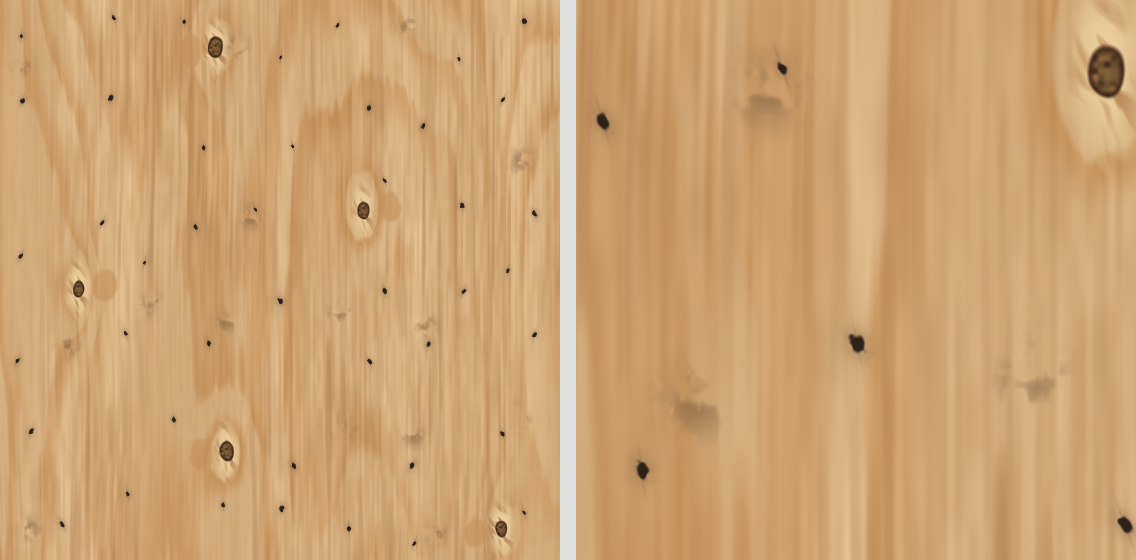
Left: the whole. Right: its middle third, enlarged.
Reproduce this texture procedurally as a Shadertoy shader.

```glsl
// Pale pine plywood: flowing vertical grain, small knots, nail holes and faint smudges.
#define PLAIN_WOOD vec3(0.822, 0.662, 0.475)
#define PALE_WOOD vec3(0.868, 0.715, 0.530)
#define LATE_WOOD vec3(0.765, 0.560, 0.345)
#define STREAK_WOOD vec3(0.690, 0.490, 0.310)
#define SMUDGE_BROWN vec3(0.500, 0.370, 0.250)
#define HOLE_DARK vec3(0.130, 0.095, 0.075)
#define RING_COUNT 6.0
#define GRAIN_CONTRAST 0.085
#define KNOTS 5
#define HOLE_CELLS 7.0
#define SMUDGE_CELLS 6.0

float hash(vec2 p) {
    vec3 q = fract(p.xyx * 0.1031);
    q += dot(q, q.yzx + 33.33);
    return fract((q.x + q.y) * q.z);
}

vec2 hash2(vec2 p) {
    return vec2(hash(p), hash(p + 71.7));
}

float noise(vec2 p) {
    vec2 i = floor(p), f = fract(p);
    f = f * f * f * (f * (f * 6.0 - 15.0) + 10.0);
    return mix(mix(hash(i), hash(i + vec2(1, 0)), f.x),
               mix(hash(i + vec2(0, 1)), hash(i + vec2(1, 1)), f.x), f.y);
}

float fbm(vec2 p) {
    return 0.55 * noise(p) + 0.3 * noise(p * 2.1 + 17.0) + 0.15 * noise(p * 4.3 + 41.0);
}

// Evenly spread knot centres from an additive sequence
vec2 knotCentre(int i) {
    return fract(vec2(0.385, 0.915) + float(i) * vec2(0.7549, 0.5698));
}

// Growth rings cut along the trunk: contours of a tall, stretched height field
float ringHeight(vec2 p) {
    float h = RING_COUNT * noise(p * vec2(3.6, 0.9) + vec2(4.3, 7.6));
    h += 1.7 * noise(p * vec2(9.0, 1.7) + 23.0);
    h += 0.25 * noise(p * vec2(22.0, 7.0) + 5.0);
    h += 0.16 * noise(p * vec2(130.0, 7.0));
    for (int i = 0; i < KNOTS; i++) {
        vec2 d = (p - knotCentre(i)) / vec2(0.038, 0.075);
        h += 1.5 * exp(-dot(d, d));
    }
    return h;
}

vec3 woodGrain(vec2 p) {
    float t = fract(ringHeight(p));
    float band = smoothstep(0.35, 0.84, t) * (1.0 - smoothstep(0.86, 1.0, t));
    float strength = 0.35 + 0.6 * noise(p * vec2(5.0, 1.5) + 60.0);
    vec3 col = mix(PLAIN_WOOD, PALE_WOOD, smoothstep(0.4, 0.8, fbm(p * vec2(14.0, 1.8) + 9.0)));
    col = mix(col, LATE_WOOD, band * strength);

    // Fine fibres, coarser and darker in rough strips
    float rough = smoothstep(0.35, 0.75, noise(p * vec2(6.0, 1.1) + 31.0));
    float bend = 0.006 * noise(p * vec2(5.0, 4.0));
    vec2 q = vec2(p.x + bend, p.y);
    float fibre = 0.6 * noise(q * vec2(230.0, 9.0)) + 0.4 * noise(q * vec2(120.0, 24.0) + 13.0) - 0.5;
    col += fibre * GRAIN_CONTRAST * (0.5 + rough) * vec3(0.85, 1.0, 1.1);
    float streak = smoothstep(0.68, 0.95, noise(q * vec2(105.0, 3.5) + 50.0));
    col = mix(col, STREAK_WOOD, streak * (0.08 + 0.38 * rough));
    float paleStreak = smoothstep(0.7, 0.95, noise(q * vec2(85.0, 2.8) + 90.0));
    return mix(col, PALE_WOOD, paleStreak * (0.15 + 0.4 * rough));
}

// Knot with mottled core, dark rim, cream flecks and an amber patch at its side
vec3 addKnot(vec3 col, vec2 p, int i) {
    vec2 d = p - knotCentre(i);
    float seed = hash(vec2(float(i), 3.0));
    float side = i % 2 == 0 ? -1.0 : 1.0;
    vec2 wob = 0.008 * (vec2(noise(p * 45.0), noise(p * 45.0 + 30.0)) - 0.5);

    float patchR = length((d + wob - side * vec2(0.046, 0.006)) / vec2(0.022, 0.032));
    col = mix(col, LATE_WOOD, (1.0 - smoothstep(0.75, 1.08, patchR)) * 0.6);
    float halo = 1.0 - smoothstep(0.3, 1.0, length((d + wob) / vec2(0.028, 0.068)));
    float fleck = noise((d + wob) * vec2(170.0, 75.0) + d.yx * 60.0);
    col = mix(col, vec3(0.91, 0.80, 0.60), halo * smoothstep(0.4, 0.75, fleck));
    col = mix(col, STREAK_WOOD, halo * 0.6 * smoothstep(0.6, 0.85, 1.0 - fleck));

    float r = length((d + 0.5 * wob) / mix(vec2(0.009, 0.013), vec2(0.014, 0.020), seed));
    vec3 core = mix(vec3(0.24, 0.17, 0.10), vec3(0.62, 0.46, 0.27), noise(d * 260.0 + 20.0));
    core = mix(core, vec3(0.20, 0.13, 0.07), 0.75 * smoothstep(0.6, 0.95, r));
    return mix(col, core, 1.0 - smoothstep(0.9, 1.15, r));
}

// One small nail hole per cell, with a bruise and a thin crack along the grain
vec3 addHoles(vec3 col, vec2 p) {
    vec2 cell = floor(p * HOLE_CELLS);
    vec2 d = p - (cell + 0.15 + 0.7 * hash2(cell + 12.0)) / HOLE_CELLS;
    float present = step(hash(cell + 44.0), 0.84);
    float size = mix(0.0030, 0.0056, hash(cell + 5.0));
    d.x += d.y * (hash(cell + 8.0) - 0.5) * 0.9;
    float r = length(d / vec2(0.85, 1.15)) / size + 0.5 * (noise(p * 300.0) - 0.5);
    float crack = exp(-pow(d.x / 0.0015, 2.0) - pow(d.y / 0.012, 2.0));
    col = mix(col, SMUDGE_BROWN, present * max(0.5 * crack, 0.4 * exp(-r * r * 0.35)));
    return mix(col, HOLE_DARK, present * 0.92 * (1.0 - smoothstep(0.6, 1.15, r)));
}

vec3 addSmudges(vec3 col, vec2 p) {
    vec2 cell = floor(p * SMUDGE_CELLS);
    vec2 d = p - (cell + 0.25 + 0.5 * hash2(cell + 80.0)) / SMUDGE_CELLS;
    float present = step(hash(cell + 19.0), 0.5);
    float spread = exp(-dot(d, d) / 0.00035);
    float mark = spread * smoothstep(0.4, 0.75, fbm(p * vec2(75.0, 60.0) + 7.0));
    return mix(col, SMUDGE_BROWN, present * 0.6 * mark);
}

void mainImage(out vec4 fragColor, in vec2 fragCoord) {
    vec2 p = fragCoord / iResolution.y;
    vec3 col = addSmudges(woodGrain(p), p);
    for (int i = 0; i < KNOTS; i++) col = addKnot(col, p, i);
    fragColor = vec4(addHoles(col, p), 1.0);
}
```
